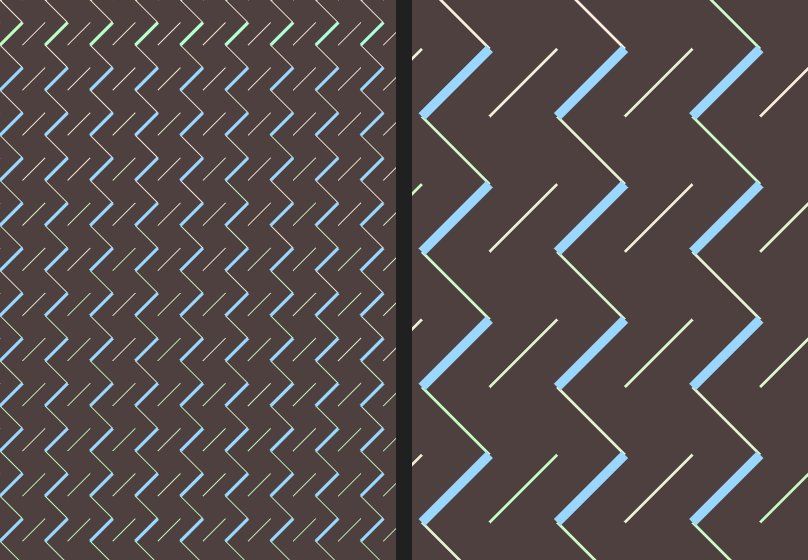
Left, the full canvas; right, a detail of the centre.
This pattern is drawn by a Shadertoy shader. Its source:

```glsl
// Repeating zigzags of thick and hairline diagonal strokes on a dark brown ground.

const float ROWS = 12.417;          // repeats down the canvas height
const float HALF_LENGTH = 0.3536;   // half the diagonal of a half cell
const float THIN_WIDTH = 0.020;     // widths in units of one repeat
const float THICK_WIDTH = 0.070;

const vec3 GROUND = vec3(0.302, 0.251, 0.247);
const vec3 BLUE   = vec3(0.600, 0.843, 1.000);
const vec3 LIME   = vec3(0.740, 1.000, 0.750);
const vec3 AQUA   = vec3(0.670, 1.000, 0.870);
const vec3 CREAM  = vec3(1.000, 0.930, 0.870);
const vec3 MINT   = vec3(0.760, 1.000, 0.760);

float hash21(vec2 p) {
    p = fract(p * vec2(0.1031, 0.1137) + 0.17);
    p += dot(p, p.yx + 33.33);
    return fract((p.x + p.y) * p.x * 47.3);
}

// Index of the repeat whose stroke centre is nearest.
vec2 repeatIndex(vec2 p, vec2 centre) {
    return round(p - centre);
}

// Coverage of a square-ended stroke; slope is +1 or -1, y points down.
float stroke(vec2 p, vec2 centre, float slope, float width, float pixel) {
    vec2 d = p - centre - repeatIndex(p, centre);
    vec2 axis = normalize(vec2(1.0, slope));
    float along = abs(dot(d, axis)) - HALF_LENGTH;
    float across = abs(dot(d, vec2(-axis.y, axis.x))) - 0.5 * width;
    return clamp(0.5 - max(along, across) / pixel, 0.0, 1.0);
}

// Hairlines drift from cream at the top to mint below, unevenly.
vec3 thinColour(vec2 id, float seed) {
    float jitter = hash21(id + seed) - 0.5;
    float drift = id.y / (ROWS - 1.0) + 0.6 * jitter;
    return mix(CREAM, MINT, smoothstep(0.05, 0.95, drift));
}

// Thick strokes are blue, except a green top row that cools to the right.
vec3 thickColour(vec2 id) {
    vec3 green = mix(LIME, AQUA, clamp(id.x / 8.0, 0.0, 1.0));
    return id.y < 0.5 ? green : BLUE;
}

void mainImage(out vec4 fragColor, in vec2 fragCoord) {
    // Cell coordinates measured from the top left corner
    float pixel = ROWS / iResolution.y;
    vec2 p = vec2(fragCoord.x, iResolution.y - fragCoord.y) * pixel;

    vec2 linkCentre  = vec2(0.25, 0.25);
    vec2 thickCentre = vec2(0.25, 0.75);
    vec2 looseCentre = vec2(0.75, 0.75);

    // Zigzag links, loose hairlines, then thick strokes on top
    vec3 colour = GROUND;
    colour = mix(colour, thinColour(repeatIndex(p, linkCentre), 3.0),
                 stroke(p, linkCentre, 1.0, THIN_WIDTH, pixel));
    colour = mix(colour, thinColour(repeatIndex(p, looseCentre), 29.0),
                 stroke(p, looseCentre, -1.0, THIN_WIDTH, pixel));
    colour = mix(colour, thickColour(repeatIndex(p, thickCentre)),
                 stroke(p, thickCentre, -1.0, THICK_WIDTH, pixel));

    fragColor = vec4(colour, 1.0);
}
```
